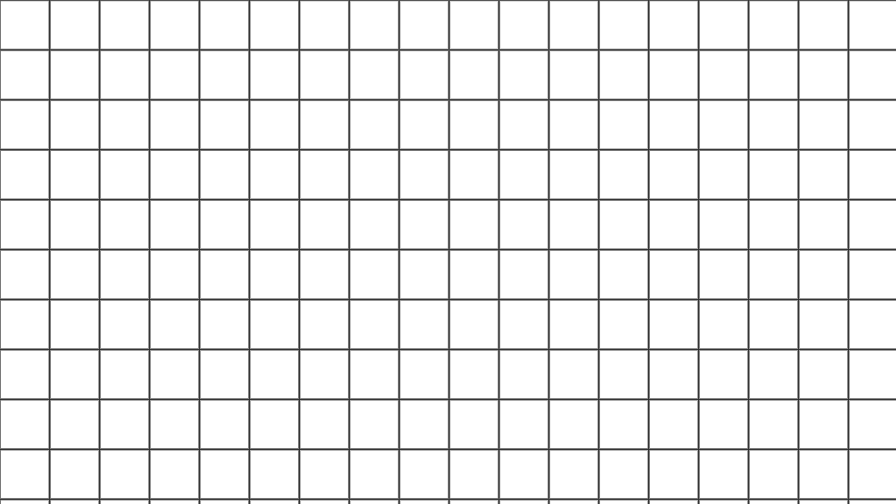
This pattern is drawn by a Shadertoy shader. Its source:

```glsl
// Plain square grid of thin dark grey lines on white paper.

#define PITCH 0.09905                // cell size, in canvas heights
#define LINE_WIDTH 0.0039            // line thickness, in canvas heights
#define GRID_OFFSET vec2(-0.0005, 0.0) // shift from the top left corner
#define SOFTNESS 1.5                 // edge filter width at 288 rows
#define PAPER_COLOR vec3(1.0)
#define LINE_COLOR vec3(0.2)

// Distance to the nearest vertical (x) and horizontal (y) grid line
vec2 gridDistance(vec2 p) {
    return abs(fract(p / PITCH + 0.5) - 0.5) * PITCH;
}

// Box-filtered coverage of a line, from the distance to its centre
vec2 lineCoverage(vec2 d, float filterWidth) {
    vec2 upper = min(d + 0.5 * filterWidth, vec2(0.5 * LINE_WIDTH));
    vec2 lower = max(d - 0.5 * filterWidth, vec2(-0.5 * LINE_WIDTH));
    return clamp((upper - lower) / filterWidth, 0.0, 1.0);
}

void mainImage(out vec4 fragColor, in vec2 fragCoord) {
    // Height units, measured from the top left corner
    vec2 p = vec2(fragCoord.x, iResolution.y - fragCoord.y) / iResolution.y;
    vec2 coverage = lineCoverage(gridDistance(p - GRID_OFFSET), SOFTNESS / iResolution.y);

    // Union of both line directions, so crossings stay the same tone
    float ink = max(coverage.x, coverage.y);
    fragColor = vec4(mix(PAPER_COLOR, LINE_COLOR, ink), 1.0);
}
```
